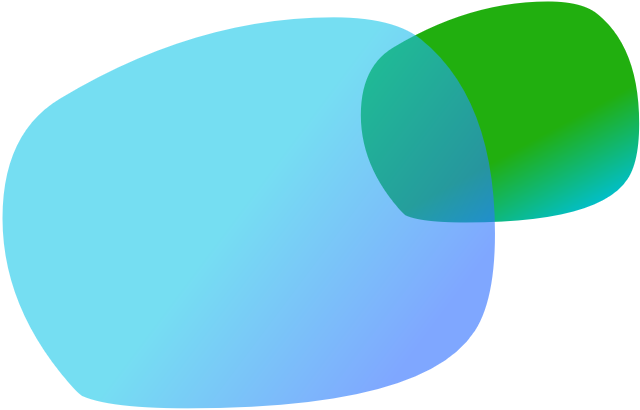
Give the GLSL for this background, as a WebGL 2 fragment shader.

```glsl
#version 300 es
precision highp float;

uniform vec2 u_resolution;
out vec4 outColor;

// Placement, in canvas widths
const vec2 LARGE_ORIGIN = vec2(0.0039, 0.0026);
const float LARGE_SIZE = 0.7695;
const vec2 SMALL_ORIGIN = vec2(0.5638, 0.2930);
const float SMALL_SIZE = 0.4349;

// Gradients, in blob widths: start point, direction, length
const vec2 LARGE_START = vec2(0.503, 0.431);
const vec2 LARGE_DIRECTION = vec2(0.8, -0.6);
const float LARGE_LENGTH = 0.457;
const vec2 SMALL_START = vec2(0.5, 0.23);
const vec2 SMALL_DIRECTION = vec2(0.48, -0.877);
const float SMALL_LENGTH = 0.33;

// Colours
const vec3 PAPER = vec3(1.0);
const vec3 GREEN = vec3(0.13, 0.685, 0.06);
const vec3 TEAL = vec3(0.0, 0.75, 0.83);
const vec3 CYAN = vec3(0.115, 0.787, 0.918);
const vec3 PERIWINKLE = vec3(0.18, 0.434, 1.0);
const float LARGE_OPACITY = 0.61;

// Blob outline: quadratic arcs joined at the anchors, one control per arc
const int ARCS = 9;
const int STEPS = 14;
const vec2 ANCHORS[ARCS] = vec2[ARCS](
    vec2(0.0, 0.386), vec2(0.117, 0.629), vec2(0.672, 0.794),
    vec2(0.849, 0.750), vec2(1.0, 0.355), vec2(0.959, 0.157),
    vec2(0.376, 0.0), vec2(0.162, 0.025), vec2(0.137, 0.049));
const vec2 CONTROLS[ARCS] = vec2[ARCS](
    vec2(0.0, 0.559), vec2(0.391, 0.794), vec2(0.794, 0.794),
    vec2(1.0, 0.629), vec2(1.0, 0.220), vec2(0.858, 0.0),
    vec2(0.218, 0.0), vec2(0.155, 0.029), vec2(0.0, 0.206));

// Signed distance to the blob, negative inside
float blobDistance(vec2 p) {
    float nearest = 1e6;
    float side = 1.0;
    vec2 a = ANCHORS[0];
    for (int i = 0; i < ARCS; i++) {
        vec2 start = ANCHORS[i];
        vec2 control = CONTROLS[i];
        vec2 end = ANCHORS[(i + 1) % ARCS];
        for (int j = 1; j <= STEPS; j++) {
            float t = float(j) / float(STEPS);
            vec2 b = mix(mix(start, control, t), mix(control, end, t), t);
            vec2 edge = b - a;
            vec2 rel = p - a;
            vec2 gap = rel - edge * clamp(dot(rel, edge) / dot(edge, edge), 0.0, 1.0);
            nearest = min(nearest, dot(gap, gap));
            // Each edge crossed by a horizontal ray flips the side
            if ((a.y > p.y) != (b.y > p.y) && rel.x < edge.x * rel.y / edge.y) side = -side;
            a = b;
        }
    }
    return side * sqrt(nearest);
}

// Blob coverage with an edge one pixel wide
float blobMask(vec2 p, float size) {
    return clamp(0.5 - blobDistance(p) * size * u_resolution.x, 0.0, 1.0);
}

float ramp(vec2 p, vec2 start, vec2 direction, float len) {
    return clamp(dot(p - start, direction) / len, 0.0, 1.0);
}

void main() {
    vec2 canvas = gl_FragCoord.xy / u_resolution.x;
    vec2 small = (canvas - SMALL_ORIGIN) / SMALL_SIZE;
    vec2 large = (canvas - LARGE_ORIGIN) / LARGE_SIZE;

    // Opaque green blob behind
    vec3 smallColor = mix(GREEN, TEAL, ramp(small, SMALL_START, SMALL_DIRECTION, SMALL_LENGTH));
    vec3 color = mix(PAPER, smallColor, blobMask(small, SMALL_SIZE));

    // Translucent blue blob in front
    vec3 largeColor = mix(CYAN, PERIWINKLE, ramp(large, LARGE_START, LARGE_DIRECTION, LARGE_LENGTH));
    color = mix(color, largeColor, LARGE_OPACITY * blobMask(large, LARGE_SIZE));

    outColor = vec4(color, 1.0);
}
```
